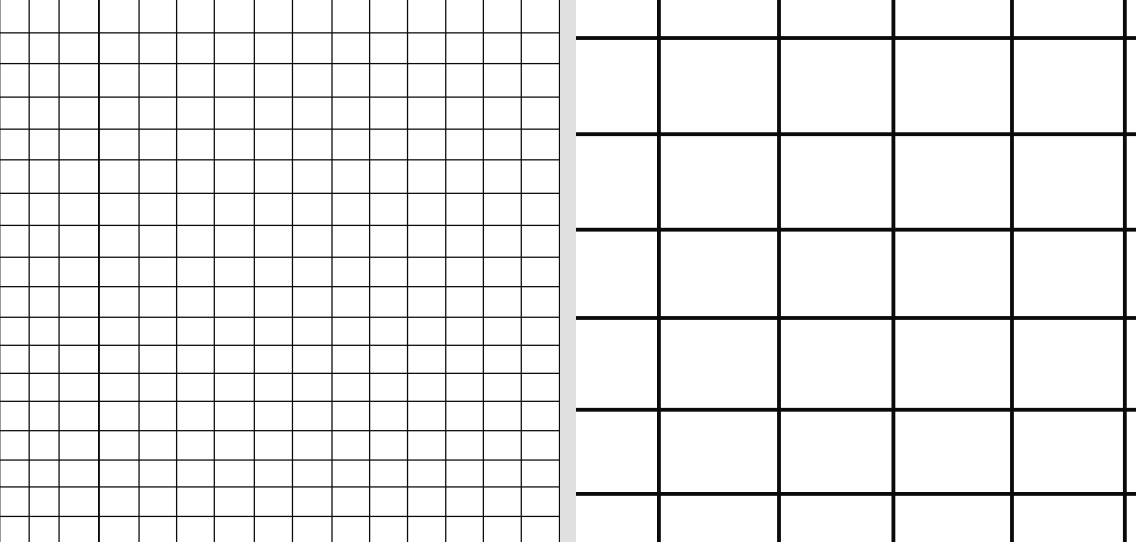
Left, the full canvas; right, a detail of the centre.
A Shadertoy shader for this pattern:

```glsl
// Unevenly ruled grid: thin black lines on white, 15 columns by 18 rows.
// Each axis accumulates its cell sizes in a loop, and every line is
// smoothed by its exact overlap with the pixel footprint.

const vec2 SHEET = vec2(768.0, 744.0);   // sheet size in ruling units
const vec3 PAPER = vec3(1.0);
const vec3 INK = vec3(0.04);
const float LINE_WIDTH = 1.75;
const float BOLD_WIDTH = 2.6;
const int BOLD_COLUMN = 3;
const int LINES = 17;

// Gaps between lines; the first is the offset from the sheet edge.
// The left border is half cut off, and the last column gap ends off-sheet.
const float COLUMN_GAPS[LINES] = float[LINES](
    -0.3, 40.3, 41.0, 54.7, 55.0, 51.5, 51.7, 54.9, 52.3,
    54.2, 51.6, 52.0, 52.4, 51.6, 52.0, 52.4, 52.0);
const float ROW_GAPS[LINES] = float[LINES](
    45.1, 42.2, 46.0, 44.0, 42.1, 46.0, 44.0, 43.7, 40.4,
    42.0, 38.5, 38.5, 38.4, 40.3, 40.3, 36.9, 40.5);

// Share of a footprint centred at pos that a line covers.
float lineCoverage(float pos, float center, float width, float footprint) {
    float right = min(pos + 0.5 * footprint, center + 0.5 * width);
    float left = max(pos - 0.5 * footprint, center - 0.5 * width);
    return max(right - left, 0.0) / footprint;
}

// Coverage of all parallel lines on one axis; boldLine = -1 for none.
float ruling(float pos, float gaps[LINES], int boldLine, float footprint) {
    float center = 0.0;
    float coverage = 0.0;
    for (int i = 0; i < LINES; i++) {
        center += gaps[i];
        float width = i == boldLine ? BOLD_WIDTH : LINE_WIDTH;
        coverage = max(coverage, lineCoverage(pos, center, width, footprint));
    }
    return coverage;
}

void mainImage(out vec4 fragColor, in vec2 fragCoord) {
    // Sheet coordinates, with rows measured from the top.
    vec2 footprint = SHEET / iResolution.xy;
    vec2 pos = fragCoord * footprint;
    pos.y = SHEET.y - pos.y;

    float columns = ruling(pos.x, COLUMN_GAPS, BOLD_COLUMN, footprint.x);
    float rows = ruling(pos.y, ROW_GAPS, -1, footprint.y);

    // Union of both rulings, inked over the paper.
    float ink = 1.0 - (1.0 - columns) * (1.0 - rows);
    fragColor = vec4(mix(PAPER, INK, ink), 1.0);
}
```
